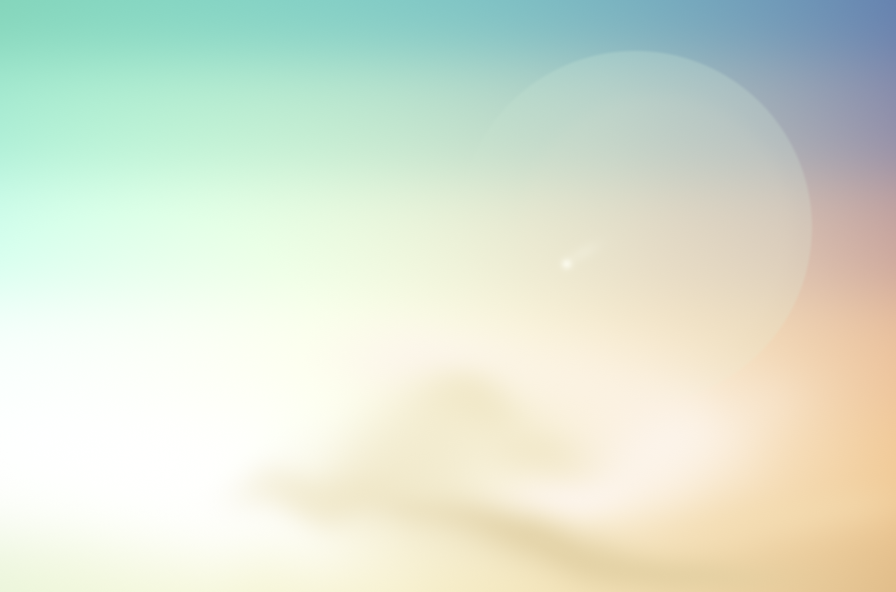
Write a WebGL 1 fragment shader that draws this background.

```glsl
precision highp float;

uniform vec2 u_resolution;

float hash(vec2 p) {
    return fract(sin(dot(p, vec2(127.1, 311.7))) * 43758.5453);
}

float noise(vec2 p) {
    vec2 i = floor(p), f = fract(p);
    f = f * f * (3.0 - 2.0 * f);
    return mix(mix(hash(i), hash(i + vec2(1.0, 0.0)), f.x),
               mix(hash(i + vec2(0.0, 1.0)), hash(i + 1.0), f.x), f.y);
}

// Smooth curve through three colours, weighted by closeness to a height
vec4 band(vec2 uv, float height, vec3 left, vec3 middle, vec3 right) {
    float x = uv.x, d = uv.y - height;
    vec3 color = left * (1.0 - x) * (1.0 - 2.0 * x)
               + middle * 4.0 * x * (1.0 - x)
               + right * x * (2.0 * x - 1.0);
    return vec4(color, 1.0) * exp(-64.0 * d * d);
}

// Soft ellipse, tilted by an angle
float puff(vec2 p, vec2 center, vec2 radius, float angle) {
    float c = cos(angle), s = sin(angle);
    vec2 q = p - center;
    q = vec2(c * q.x + s * q.y, c * q.y - s * q.x) / radius;
    return exp(-dot(q, q));
}

vec3 skyColor(vec2 uv) {
    vec4 sum = band(uv, 1.0, vec3(0.51, 0.83, 0.73), vec3(0.49, 0.77, 0.77), vec3(0.39, 0.51, 0.69));
    sum += band(uv, 0.8, vec3(0.67, 0.93, 0.83), vec3(0.75, 0.88, 0.80), vec3(0.56, 0.56, 0.67));
    sum += band(uv, 0.6, vec3(0.83, 1.00, 0.93), vec3(0.93, 0.95, 0.85), vec3(0.79, 0.65, 0.62));
    sum += band(uv, 0.4, vec3(0.98, 1.00, 0.99), vec3(0.99, 0.98, 0.89), vec3(0.93, 0.77, 0.62));
    sum += band(uv, 0.2, vec3(1.00, 1.00, 1.00), vec3(0.99, 0.98, 0.92), vec3(0.95, 0.80, 0.60));
    sum += band(uv, 0.0, vec3(0.92, 0.96, 0.85), vec3(0.96, 0.92, 0.76), vec3(0.88, 0.74, 0.54));
    return sum.rgb / sum.a;
}

vec3 addClouds(vec3 color, vec2 p) {
    vec2 q = p + 0.035 * (vec2(noise(p * 9.0), noise(p * 9.0 + 31.0)) - 0.5);

    // Sunlit haze
    float haze = 0.65 * puff(q, vec2(0.70, 0.395), vec2(0.16, 0.06), 0.0)
               + 0.85 * puff(q, vec2(1.11, 0.235), vec2(0.19, 0.10), 0.25)
               + 0.55 * puff(q, vec2(0.93, 0.155), vec2(0.12, 0.04), 0.1)
               + 0.45 * puff(q, vec2(0.98, 0.36), vec2(0.22, 0.07), -0.1);
    color = mix(color, vec3(0.99, 0.96, 0.93), min(haze, 0.9));
    float whiteGlow = puff(q, vec2(0.36, 0.15), vec2(0.30, 0.13), -0.15);
    color = mix(color, vec3(1.0), 0.8 * whiteGlow);

    // Shaded cloud body
    float shade = 0.55 * puff(q, vec2(0.81, 0.315), vec2(0.085, 0.045), -0.2)
                + 0.55 * puff(q, vec2(0.71, 0.255), vec2(0.13, 0.08), 0.4)
                + 0.55 * puff(q, vec2(0.90, 0.235), vec2(0.085, 0.042), 0.0)
                + 0.55 * puff(q, vec2(0.54, 0.165), vec2(0.11, 0.04), 0.1)
                + 0.60 * puff(q, vec2(0.71, 0.145), vec2(0.14, 0.075), -0.4);
    color = mix(color, vec3(0.93, 0.89, 0.75), 1.0 - exp(-1.5 * shade));

    // Golden band and the dark streak below
    color = mix(color, vec3(0.96, 0.87, 0.70), 0.5 * puff(q, vec2(1.30, 0.12), vec2(0.20, 0.04), 0.1));
    float streak = puff(q, vec2(0.91, 0.08), vec2(0.20, 0.04), -0.22)
                 + 0.6 * puff(q, vec2(1.18, 0.03), vec2(0.17, 0.03), -0.1);
    return mix(color, vec3(0.87, 0.80, 0.62), 0.7 * min(streak, 1.0));
}

vec3 addFlare(vec3 color, vec2 p) {
    // Pale disc, clearest toward its upper right rim
    vec2 offset = p - vec2(1.073, 0.616);
    float dist = length(offset);
    float facing = smoothstep(-0.85, 0.65, dot(offset / max(dist, 0.001), vec2(0.75, 0.66)));
    float disc = 1.0 - smoothstep(0.294, 0.302, dist);
    float strength = mix(0.10, 0.21 * facing, smoothstep(0.0, 0.27, dist));
    color = mix(color, vec3(0.87, 0.97, 0.88), disc * strength);

    // Faint inner disc
    float inner = 1.0 - smoothstep(0.21, 0.25, length(p - vec2(1.11, 0.61)));
    color = mix(color, vec3(0.97, 0.92, 0.82), 0.05 * inner);

    // Small glint with a trailing streak
    float glint = 0.65 * puff(p, vec2(0.957, 0.554), vec2(0.009), 0.0)
                + 0.18 * puff(p, vec2(0.985, 0.573), vec2(0.030, 0.012), 0.5);
    return mix(color, vec3(1.0, 1.0, 0.96), glint);
}

void main() {
    vec2 uv = gl_FragCoord.xy / u_resolution;
    // Height spans one unit; width keeps the composition's proportions
    vec2 p = uv * vec2(1.513, 1.0);
    vec3 color = addFlare(addClouds(skyColor(uv), p), p);
    color += (hash(gl_FragCoord.xy) - 0.5) / 255.0; // dither against banding
    gl_FragColor = vec4(clamp(color, 0.0, 1.0), 1.0);
}
```
